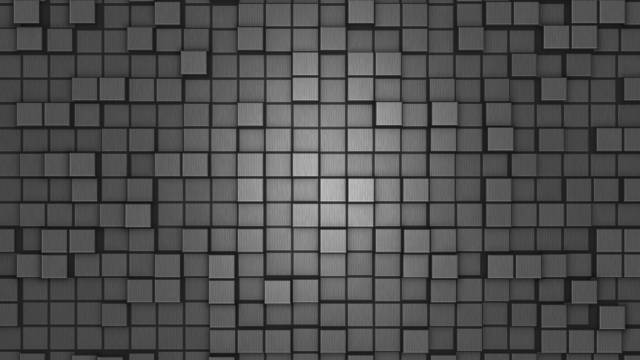
This background is drawn by a Shadertoy shader. Its source:

```glsl
// A wall of brushed grey metal blocks standing out at four depths, lit by a soft central spot.
// Each depth is a grid plane scaled about the view centre; planes are painted back to front,
// and every plane first casts contact shadow on the ones behind it.

const vec2 PITCH = vec2(0.0759, 0.0694);

float hash(vec2 p) {
    return fract(sin(dot(p, vec2(127.1, 311.7))) * 43758.545);
}

float roundBox(vec2 p, vec2 halfSize, float radius) {
    vec2 q = abs(p) - halfSize + radius;
    return length(max(q, 0.0)) + min(max(q.x, q.y), 0.0) - radius;
}

// Depth step of a block, from 0 (sunken) to 3 (raised)
float blockLevel(vec2 cell) {
    return floor(3.4 * pow(hash(cell), 1.5));
}

float spotLight(vec2 p) {
    vec2 r = (p - vec2(0.01, 0.02)) / vec2(0.29, 0.36);
    return 0.345 + 0.35 * exp(-dot(r, r)) - 0.035 * dot(p, p);
}

// Vertical brush strokes: regular grooves plus fine streaks
float brushed(vec2 local, vec2 cell) {
    float groove = 0.5 + 0.5 * cos(local.x / PITCH.x * 69.0);
    float streak = hash(floor(vec2(local.x * 430.0, local.y * 60.0)) + cell * 17.0);
    return 0.97 + 0.04 * groove + 0.06 * (streak - 0.5);
}

void mainImage(out vec4 fragColor, in vec2 fragCoord) {
    float pixel = 1.0 / iResolution.y;
    vec2 p = (fragCoord - 0.5 * iResolution.xy) * pixel;
    float light = spotLight(p);

    // Dark gaps and block sides
    float shade = 0.10 + 0.22 * light;

    for (int i = 0; i < 4; i++) {
        float level = float(i);
        vec2 q = p / (1.0 + (level - 1.0) * 0.0105) - vec2(-0.002, 0.007);
        vec2 home = floor(q / PITCH);

        // Nearest block of this level
        float d = 1.0;
        vec2 local = vec2(0.0);
        vec2 owner = home;
        for (int y = -1; y <= 1; y++) {
            for (int x = -1; x <= 1; x++) {
                vec2 cell = home + vec2(x, y);
                if (blockLevel(cell) != level) continue;
                vec2 offset = q - (cell + 0.5) * PITCH;
                float dist = roundBox(offset, PITCH * 0.5 - 0.0022, 0.003);
                if (dist < d) {
                    d = dist;
                    local = offset;
                    owner = cell;
                }
            }
        }

        // Contact shadow, deeper under raised blocks
        shade *= 1.0 - (0.24 + 0.09 * level) * exp(-max(d, 0.0) / 0.008);

        // Top face with a dark bevel and a bright lower left rim
        float face = light * (0.89 + 0.05 * level) * brushed(local, owner);
        face *= 0.96 + 0.08 * hash(owner + 5.3);
        face *= mix(0.66, 1.0, smoothstep(0.0, 0.004, -d));
        vec2 edge = local + PITCH * 0.5 - 0.006;
        float rim = max(exp(-pow(edge.x / 0.0016, 2.0)), exp(-pow(edge.y / 0.0016, 2.0)));
        face += 0.05 * rim * (0.4 + 0.3 * level);
        shade = mix(shade, face, smoothstep(pixel, -pixel, d));
    }

    fragColor = vec4(vec3(shade), 1.0);
}
```
